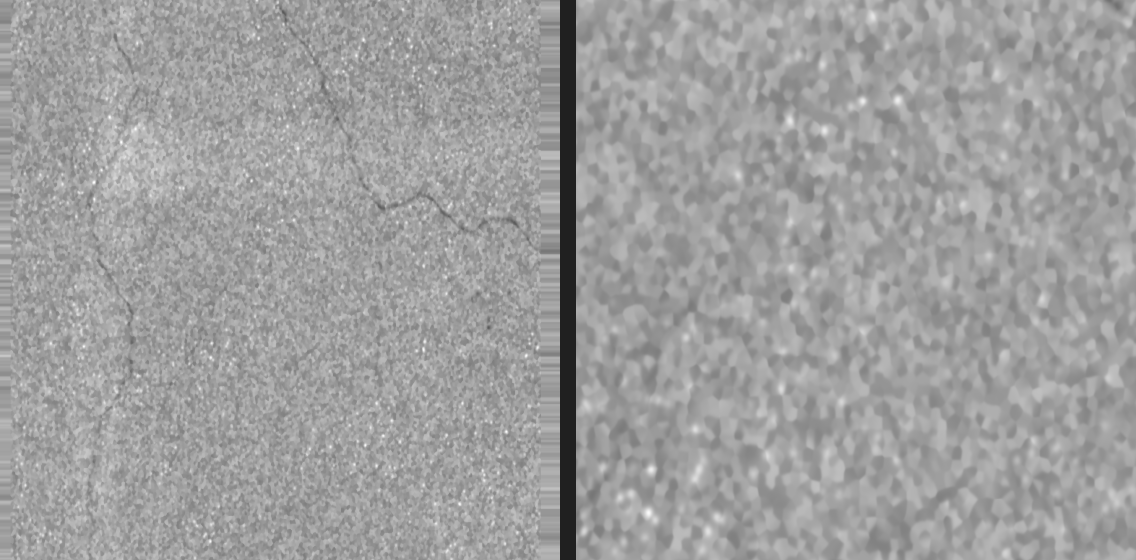
Left: the whole. Right: its middle third, enlarged.
Reproduce this texture procedurally as a WebGL 2 fragment shader.

```glsl
#version 300 es
precision highp float;
// Weathered grey concrete: fine soft grain, pale worn patches, thin dark cracks.
// Grain and flecks are cellular noise; cracks follow layered sine paths.
// Columns beyond the slab are clamped, which draws the margins out as streaks.

uniform vec2 u_resolution;
out vec4 fragColor;

const float TAU = 6.28318;

// Three random values in 0..1 for one cell
vec3 hash3(vec2 cell, int seed) {
    uvec3 v = uvec3(ivec3(ivec2(cell), seed)) * 1664525u + 1013904223u;
    v.x += v.y * v.z; v.y += v.z * v.x; v.z += v.x * v.y;
    v ^= v >> 16u;
    v.x += v.y * v.z; v.y += v.z * v.x; v.z += v.x * v.y;
    return vec3(v >> 8u) / float(1 << 24);
}

// Soft cellular mosaic, centred on zero: random tones blended by distance
float grain(vec2 p, vec2 scale, int seed) {
    vec2 q = p * scale, cell = floor(q);
    float tone = 0.0, total = 0.0;
    for (int j = -1; j <= 1; j++)
    for (int i = -1; i <= 1; i++) {
        vec2 c = cell + vec2(i, j);
        vec3 h = hash3(c, seed);
        vec2 d = q - c - h.xy;
        float w = exp(-5.0 * dot(d, d));
        tone += w * h.z;
        total += w;
    }
    return tone / total - 0.5;
}

// Sparse round flecks of varied strength; density is the share of filled cells
float flecks(vec2 p, vec2 scale, float density, int seed) {
    vec2 q = p * scale, cell = floor(q);
    float sum = 0.0;
    for (int j = -1; j <= 1; j++)
    for (int i = -1; i <= 1; i++) {
        vec2 c = cell + vec2(i, j);
        vec3 h = hash3(c, seed);
        vec2 d = q - c - h.xy;
        sum += max(0.0, 1.0 - h.z / density) * exp(-7.0 * dot(d, d));
    }
    return sum;
}

// Soft-edged interval from a to b
float span(float v, float a, float b, float soft) {
    return smoothstep(a - soft, a + soft, v) - smoothstep(b - soft, b + soft, v);
}

// Ragged sideways drift along a crack
float wobble(float s, float phase) {
    return 0.004 * sin(47.0 * s + phase) + 0.0025 * sin(113.0 * s + 2.0 * phase)
         + 0.0012 * sin(231.0 * s + 3.0 * phase);
}

float line(float offset, float width) {
    return exp(-offset * offset / (width * width));
}

// Pale strips and patches; t is the depth below the top edge
float wear(float x, float t) {
    float strip = span(x - 0.03 * smoothstep(0.55, 0.4, t), 0.13, 0.212, 0.012);
    float band = span(t, 0.228, 0.345, 0.012) * span(x, 0.18, 1.1, 0.02);
    float patchTone = span(x, 0.185, 0.312, 0.015) * span(t, 0.215, 0.355, 0.02);
    float dullCorner = smoothstep(0.45, 0.6, x) * smoothstep(0.24, 0.2, t);
    return 0.032 * strip + 0.026 * band + 0.038 * patchTone - 0.02 * dullCorner;
}

// Total crack darkness
float cracks(float x, float t) {
    float winding = 0.2 + 0.038 * cos(TAU * (min(t, 0.84) - 0.16) / 0.45);
    float steep = 0.497 + 0.5 * t + 0.008 * sin(18.0 * t - 0.8);
    float shallow = 0.345 + 0.28 * (x - 0.67) + 0.017 * cos(TAU * (x - 0.83) / 0.145);
    float branch = 0.4 - 0.55 * (t - 0.52);
    float dark = 0.095 * line(x - winding - wobble(t, 1.0), 0.0038);
    dark += 0.125 * line(x - steep - wobble(t, 2.6), 0.0042) * span(t, -0.1, 0.345, 0.006);
    dark += 0.125 * line(t - shallow - wobble(x, 0.4), 0.0045) * span(x, 0.668, 1.1, 0.006);
    dark += 0.06 * line(x - branch - wobble(t, 4.0), 0.0032) * span(t, 0.52, 0.71, 0.03);
    dark += 0.03 * line(x - 0.675 - wobble(t, 5.2), 0.004) * span(t, 0.38, 0.68, 0.04);
    return dark;
}

void main() {
    vec2 uv = gl_FragCoord.xy / u_resolution;
    vec2 p = vec2(clamp(uv.x, 0.018, 0.967), uv.y);
    float t = 1.0 - p.y;

    // Slow tone drift, wear and grain
    float tone = 0.622 + 0.006 * sin(9.0 * p.x + 5.0 * p.y) + 0.005 * sin(14.0 * p.y - 6.0 * p.x);
    tone += wear(p.x, t);
    tone += 0.2 * grain(p, vec2(215.0, 165.0), 1);
    tone += 0.07 * grain(p, vec2(95.0, 62.0), 2);

    // Bright grit gathers in loose clusters
    float cluster = 0.7 + 1.2 * grain(p, vec2(14.0, 11.0), 3);
    tone += 0.26 * cluster * flecks(p, vec2(150.0, 115.0), 0.16, 4);

    // Cracks broken up by the grain, and a small group of dark pits
    tone -= cracks(p.x, t) * (1.0 + 0.9 * grain(p, vec2(70.0), 5));
    float pitted = span(p.x, 0.84, 0.925, 0.012) * span(t, 0.525, 0.595, 0.012);
    tone -= 0.38 * pitted * flecks(p, vec2(95.0, 75.0), 0.22, 6);

    fragColor = vec4(vec3(clamp(tone, 0.0, 1.0)), 1.0);
}
```
